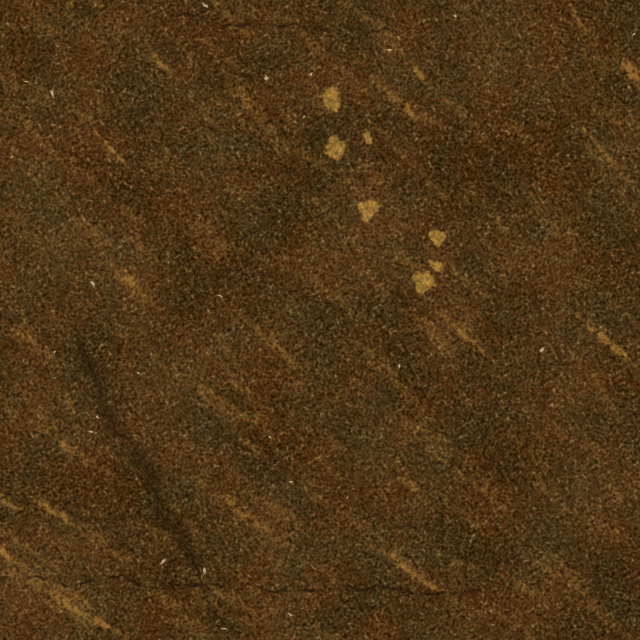
Reproduce this texture procedurally as a WebGL 1 fragment shader.

```glsl
precision highp float;
uniform vec2 u_resolution;

const vec3 OLIVE = vec3(0.268, 0.205, 0.098);
const vec3 RUST = vec3(0.335, 0.212, 0.090);
const vec3 OCHRE = vec3(0.59, 0.42, 0.19);
const vec3 TAN = vec3(0.63, 0.48, 0.22);
const vec3 PALE = vec3(0.80, 0.73, 0.58);
const vec3 CRACK = vec3(0.13, 0.085, 0.035);
const vec3 GRAIN_TINT = vec3(1.0, 0.88, 0.66);

vec2 hash2(vec2 p) {
  vec3 q = fract(p.xyx * vec3(0.1031, 0.1030, 0.0973));
  q += dot(q, q.yzx + 33.33);
  return fract((q.xx + q.yz) * q.zy);
}

float corner(vec2 cell, vec2 offset) {
  float angle = 6.2832 * hash2(cell).x;
  return dot(vec2(cos(angle), sin(angle)), offset);
}

float gradientNoise(vec2 p) {
  vec2 i = floor(p), f = fract(p);
  vec2 u = f * f * f * (f * (f * 6.0 - 15.0) + 10.0);
  vec2 e = vec2(1.0, 0.0);
  float low = mix(corner(i, f), corner(i + e, f - e), u.x);
  float high = mix(corner(i + e.yx, f - e.yx), corner(i + 1.0, f - 1.0), u.x);
  return mix(low, high, u.y);
}

float fbm(vec2 p) {
  float sum = 0.0, amp = 0.6;
  for (int i = 0; i < 4; i++) {
    sum += amp * gradientNoise(p);
    p = p * 2.03 + 17.3;
    amp *= 0.55;
  }
  return sum;
}

vec2 rotate(vec2 p, float angle) {
  float c = cos(angle), s = sin(angle);
  return vec2(c * p.x + s * p.y, c * p.y - s * p.x);
}

float crackMask(vec2 p, vec2 a, vec2 b, float width, float px) {
  vec2 ab = b - a;
  float d = length(p - a - ab * clamp(dot(p - a, ab) / dot(ab, ab), 0.0, 1.0));
  return 1.0 - smoothstep(width * 0.2, width + px, d);
}

// Tapered smears that run down to the right, flatter near the bottom
float streaks(vec2 p, vec2 warp) {
  float sum = 0.0;
  for (int i = 0; i < 56; i++) {
    float id = float(i);
    vec2 centre = hash2(vec2(id, 7.0));
    vec2 size = hash2(vec2(id, 31.0));
    float strength = hash2(vec2(id, 53.0)).x;
    centre.x = mix(centre.x, centre.x * centre.x, 1.0 - centre.y);
    float angle = -mix(0.55, 0.95, centre.y);
    vec2 q = rotate(p + warp - centre, angle);
    q /= vec2(mix(0.015, 0.075, size.x), mix(0.0035, 0.0085, size.y));
    sum += mix(0.2, 1.0, strength * strength) * exp(-dot(q, q));
  }
  return sum;
}

// Small ragged chips strewn along a diagonal band
float chips(vec2 p, vec2 warp, float px) {
  float mask = 0.0;
  for (int i = 0; i < 7; i++) {
    float id = float(i);
    vec2 jitter = hash2(vec2(id, 91.0)) - 0.5;
    vec2 size = hash2(vec2(id, 113.0));
    vec2 centre = mix(vec2(0.49, 0.85), vec2(0.69, 0.54), id / 6.0);
    vec2 q = rotate(p + 1.6 * warp - centre - jitter * vec2(0.12, 0.05), size.y * 3.0);
    q = abs(q) * vec2(1.0, 1.0 + 0.7 * size.y);
    float d = mix(max(q.x, q.y), length(q), 0.4) - mix(0.007, 0.019, size.x);
    mask = max(mask, 1.0 - smoothstep(-0.003, 0.002 + px, d));
  }
  return mask;
}

// Sparse pale dust, one candidate per cell
float dust(vec2 p, float cells, float chance, float radius, float px) {
  vec2 cell = floor(p * cells);
  vec2 pick = hash2(cell + 307.0);
  vec2 q = (fract(p * cells) - 0.2 - 0.6 * hash2(cell + 211.0)) / cells;
  float d = length(rotate(q, pick.y * 6.0) * vec2(0.65, 1.5));
  float r = radius * mix(0.4, 1.0, pick.y);
  return step(pick.x, chance) * (1.0 - smoothstep(r * 0.3, r + px, d));
}

void main() {
  vec2 p = gl_FragCoord.xy / u_resolution.y;
  float px = 1.0 / u_resolution.y;
  vec2 warp = 0.012 * vec2(fbm(p * 30.0), fbm(p * 30.0 + 70.0));
  vec2 bend = 0.03 * vec2(fbm(p * 9.0 + 40.0), fbm(p * 9.0 + 90.0));

  // Ground with uneven grain, sparse bright crumbs and cloudy patches
  float fine = gradientNoise(rotate(p, 0.5) * 215.0);
  float medium = gradientNoise(rotate(p, 1.1) * 112.0 + 50.0);
  float mottle = fbm(p * 36.0 + 33.0);
  float cloud = fbm(p * 6.0 + 20.0);
  float crumbs = smoothstep(0.22, 0.6, fine) * smoothstep(-0.1, 0.4, medium);
  float roughness = clamp(1.0 + 0.9 * mottle, 0.5, 1.6);
  float tint = 0.5 + 1.3 * fbm(p * 11.0) + 0.9 * gradientNoise(p * 150.0 + 9.0);
  vec3 color = mix(OLIVE, RUST, clamp(tint, 0.0, 1.0));
  float light = (0.17 * fine + 0.10 * medium) * roughness + 0.14 * crumbs;
  color += GRAIN_TINT * (light + 0.06 * mottle + 0.09 * cloud - 0.008);

  // Faint combed veins, then stronger smears broken up by grain
  vec2 along = rotate(p + bend, -0.75);
  float vein = smoothstep(0.1, 0.6, gradientNoise(along * vec2(8.0, 38.0)));
  float broken = clamp(0.9 + 0.8 * fine + 0.9 * medium + 1.2 * mottle, 0.0, 1.4);
  float smear = 0.28 * vein + streaks(p, warp);
  color = mix(color, OCHRE, clamp(smear * broken, 0.0, 0.85));

  color = mix(color, TAN * (1.0 + 0.3 * fine + 0.3 * medium), 0.85 * chips(p, warp, px));

  // Broken hairline cracks and a soft dark furrow
  vec2 c = p + bend + warp * 0.9;
  float lines = crackMask(c, vec2(-0.1, 0.10), vec2(0.74, 0.07), 0.0024, px);
  lines = max(lines, 0.8 * crackMask(c, vec2(0.12, 0.48), vec2(0.35, 0.02), 0.003, px));
  lines = max(lines, 0.8 * crackMask(c, vec2(0.1, 0.99), vec2(0.6, 0.94), 0.002, px));
  lines = max(lines, 0.8 * crackMask(c, vec2(0.83, 0.56), vec2(0.85, 0.36), 0.002, px));
  lines = max(lines, 0.6 * crackMask(c, vec2(0.1, 0.74), vec2(0.58, 0.72), 0.002, px));
  lines = max(lines, 0.7 * crackMask(c, vec2(0.73, 0.18), vec2(0.72, 0.06), 0.002, px));
  float furrow = crackMask(c, vec2(0.13, 0.45), vec2(0.3, 0.12), 0.018, px);
  float gaps = smoothstep(-0.3, 0.25, gradientNoise(p * 34.0 + 5.0) + 0.5 * medium);
  color = mix(color, CRACK, max(0.8 * lines * gaps, 0.35 * furrow));

  color = mix(color, PALE, 0.3 * dust(p, 75.0, 0.08, 0.0022, px));
  color = mix(color, PALE, 0.85 * dust(p + warp + 3.0, 30.0, 0.022, 0.0036, px));
  gl_FragColor = vec4(clamp(color, 0.0, 1.0), 1.0);
}
```
